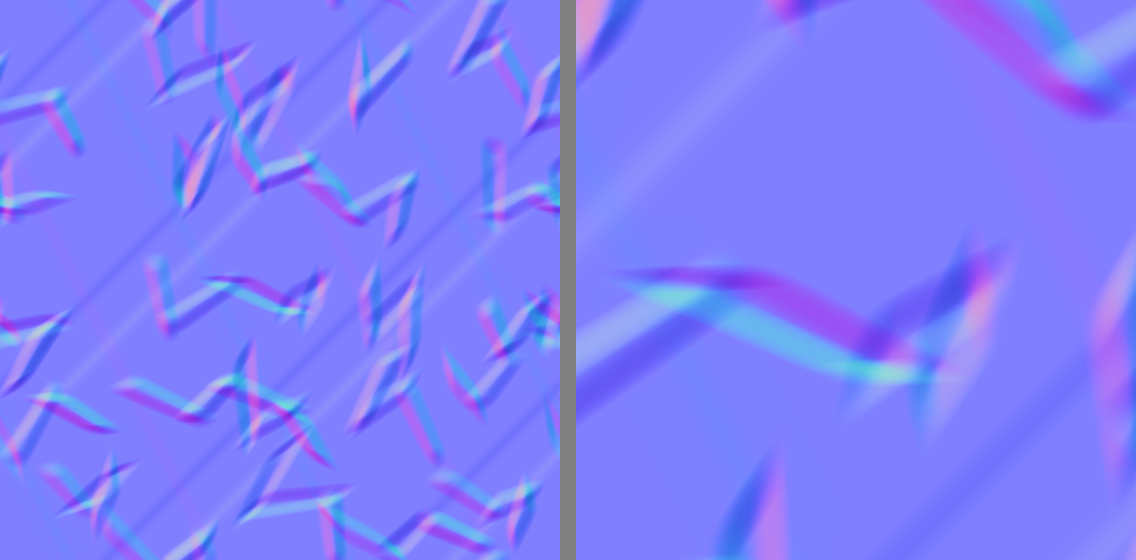
Left: the whole. Right: its middle third, enlarged.
Reproduce this texture map procedurally as a Shadertoy shader.

```glsl
// Tangent-space normal map of a smooth surface scratched by zigzag chips.
// A height field sums soft tapered blades, scattered on a jittered wrapping
// grid, with faint diagonal creases; its slope is then encoded as colour.

const float CELLS       = 5.0;    // clusters per canvas side
const float JITTER      = 0.6;    // cluster scatter, in cells
const float HALF_WIDTH  = 0.0140; // blade half width at its broad end
const float SOFTNESS    = 0.0128; // half width of a blade's sloped edge
const float END_SOFTNESS = 0.018; // same for the two slanted ends
const float TIP_WIDTH   = 0.6;    // share of the width left at the narrow end
const float MAX_SLANT   = 2.0;    // shear of the blade ends
const float LENGTH_MIN  = 0.075;
const float LENGTH_MAX  = 0.160;
const float OVERLAP     = 0.12;   // share of a stroke covered by the next
const float BLADE_DEPTH = 0.0078;
const float THIRD_BLADE = 0.85;   // chance of a third stroke
const float EPS         = 0.0012; // step of the slope estimate

// Creases: slope strength and softness of the two line families
const float DIAGONAL_SLOPE = 0.15;
const float DIAGONAL_SOFT  = 0.015;
const float STEEP_SLOPE    = 0.085;
const float STEEP_SOFT     = 0.027;

vec4 hash4(vec2 p) {
    vec4 q = fract(p.xyxy * vec4(0.1031, 0.1030, 0.0973, 0.1099));
    q += dot(q, q.wzxy + 33.33);
    return fract((q.xxyz + q.yzzw) * q.zywx);
}

float softStep(float d, float soft) {
    return smoothstep(-soft, soft, d);
}

// Raised tapered bar from the origin along "stroke", with slanted ends
float blade(vec2 p, vec2 stroke, float slant) {
    float len = length(stroke);
    vec2 dir = stroke / len;
    vec2 q = vec2(dot(p, dir), dot(p, vec2(-dir.y, dir.x)));
    q.x += q.y * slant;
    float w = HALF_WIDTH * mix(1.0, TIP_WIDTH, clamp(q.x / len, 0.0, 1.0));
    float across = softStep(q.y + w, SOFTNESS) - softStep(q.y - w, SOFTNESS);
    return across * softStep(q.x, END_SOFTNESS) * softStep(len - q.x, END_SOFTNESS);
}

// Strokes alternate between falling steeply and rising gently
vec2 strokeVector(vec4 rnd, int index) {
    float angle = index == 1 ? mix(0.12, 1.1, rnd.x) : mix(-2.1, -0.15, rnd.x);
    float len = mix(LENGTH_MIN, LENGTH_MAX, rnd.y);
    if (index == 2) len *= 0.85;
    return len * vec2(cos(angle), sin(angle));
}

// One zigzag of two or three blades, each raised or sunken
float cluster(vec2 p, vec2 id) {
    vec4 own = hash4(id + 17.0);
    int count = own.z < THIRD_BLADE ? 3 : 2;
    vec2 start = -0.5 * (strokeVector(hash4(id + 41.0), 0)
                       + strokeVector(hash4(id + 72.0), 1));
    float h = 0.0;
    for (int i = 0; i < count; i++) {
        vec4 rnd = hash4(id + 41.0 + 31.0 * float(i));
        vec2 stroke = strokeVector(rnd, i);
        float depth = mix(0.7, 1.2, rnd.w) * (fract(rnd.w * 7.0) < 0.4 ? -1.0 : 1.0);
        h += depth * blade(p - start, stroke, mix(-MAX_SLANT, MAX_SLANT, rnd.z));
        start += stroke * (1.0 - OVERLAP);
    }
    return h;
}

float chipHeight(vec2 uv) {
    vec2 cell = floor(uv * CELLS);
    float h = 0.0;
    for (int y = -1; y <= 1; y++)
    for (int x = -1; x <= 1; x++) {
        vec2 id = cell + vec2(x, y);
        vec2 wrapped = mod(id, CELLS);
        vec2 centre = (id + 0.5 + JITTER * (hash4(wrapped + 5.0).xy - 0.5)) / CELLS;
        h += cluster(uv - centre, wrapped);
    }
    return h * BLADE_DEPTH;
}

// Soft line repeated with the given period
float crease(float t, float at, float period, float soft) {
    float d = (fract((t - at) / period + 0.5) - 0.5) * period;
    return exp(-d * d / (soft * soft));
}

// Opposite slopes of the wide diagonal and steep bands
vec2 creaseSlope(vec2 uv) {
    float diagonal = uv.x - uv.y;
    float steep = 2.0 * uv.x + uv.y;
    float a = crease(diagonal, 0.308, 0.5, DIAGONAL_SOFT)
            - crease(diagonal, 0.189, 0.5, DIAGONAL_SOFT);
    float b = crease(steep, 0.77, 1.0, STEEP_SOFT)
            - crease(steep, 0.25, 1.0, STEEP_SOFT);
    return a * DIAGONAL_SLOPE * vec2(0.7, 0.7) + b * STEEP_SLOPE * vec2(0.9, -0.45);
}

void mainImage(out vec4 fragColor, in vec2 fragCoord) {
    vec2 uv = fragCoord / iResolution.xy;
    float h = chipHeight(uv);
    vec2 grad = vec2(chipHeight(uv + vec2(EPS, 0.0)) - h,
                     chipHeight(uv + vec2(0.0, EPS)) - h) / EPS;

    // Green runs against the slope, red along it
    vec2 slope = grad * vec2(1.0, -1.0) + creaseSlope(uv);
    vec3 normal = normalize(vec3(slope, 1.0));
    fragColor = vec4(normal * 0.5 + 0.5, 1.0);
}
```
